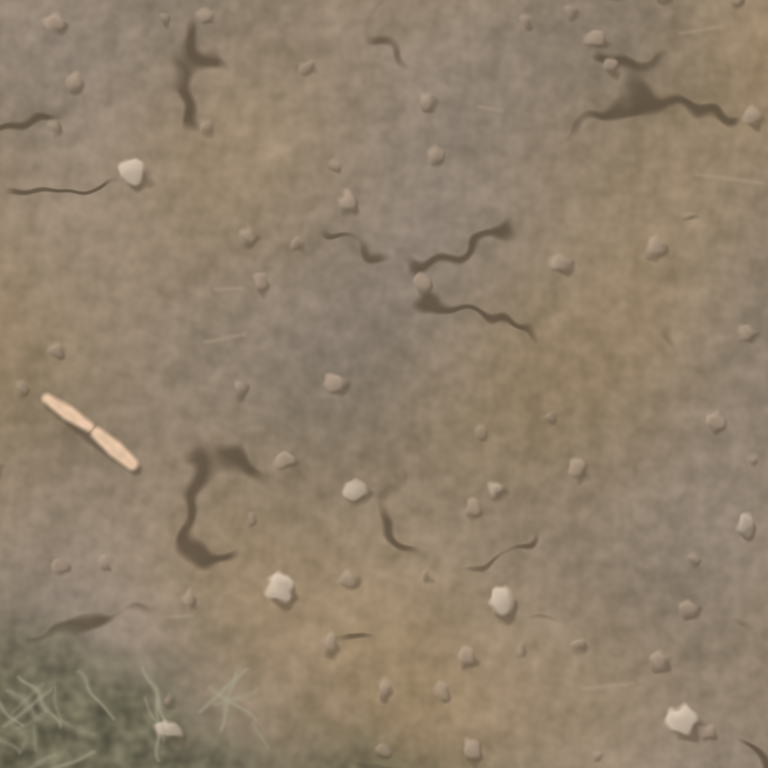
A Shadertoy shader for this texture:

```glsl
// Bare, dusty soil seen from above: soft mottled ground with small relief,
// short cracks, scattered pebbles and straws, a split stick, and a darker
// twiggy corner. Gradient noise makes the ground, distance fields the debris.

const vec3 SOIL_DARK  = vec3(0.455, 0.405, 0.325);
const vec3 SOIL_LIGHT = vec3(0.635, 0.560, 0.475);
const vec3 OCHRE_TINT = vec3(0.020, 0.006, -0.022);
const vec3 CRACK      = vec3(0.34, 0.29, 0.23);
const vec3 MOSS       = vec3(0.40, 0.39, 0.31);
const vec3 PEBBLE     = vec3(0.69, 0.61, 0.53);
const vec3 PALE_STONE = vec3(0.84, 0.77, 0.69);
const vec3 WOOD       = vec3(0.90, 0.77, 0.65);
const vec3 TWIG       = vec3(0.64, 0.62, 0.53);
const float MEAN_TONE = 0.66;
const float MOTTLE    = 0.85;   // contrast of the soil patches
const float RELIEF    = 0.75;   // contrast of the lit lumps
const float SOFT      = 0.0045; // edge softness in canvas units
const vec2 TO_LIGHT   = vec2(-0.55, 0.83);
const int TWIG_COUNT  = 22;

vec2 hash2(vec2 p) {
    vec3 q = fract(p.xyx * vec3(0.1031, 0.1030, 0.0973));
    q += dot(q, q.yzx + 33.33);
    return fract((q.xx + q.yz) * q.zy);
}

vec2 gradient(vec2 cell) {
    float angle = 6.2832 * hash2(cell + 71.0).x;
    return vec2(cos(angle), sin(angle));
}

float noise(vec2 p) {
    vec2 i = floor(p), f = fract(p), e = vec2(0.0, 1.0);
    vec2 u = f * f * f * (f * (f * 6.0 - 15.0) + 10.0);
    float low  = mix(dot(gradient(i), f), dot(gradient(i + e.yx), f - e.yx), u.x);
    float high = mix(dot(gradient(i + e), f - e), dot(gradient(i + 1.0), f - 1.0), u.x);
    return 1.4 * mix(low, high, u.y);
}

float fbm(vec2 p) {
    float sum = 0.0, weight = 0.5;
    for (int i = 0; i < 4; i++) {
        sum += weight * noise(p);
        p = mat2(1.6, 1.2, -1.2, 1.6) * p + 17.3;
        weight *= 0.6;
    }
    return sum;
}

// Coverage of a line from a to b, with a radius that narrows to the tips.
float stroke(vec2 p, vec2 a, vec2 b, float radius, float taper) {
    vec2 ab = b - a;
    float t = clamp(dot(p - a, ab) / dot(ab, ab), 0.0, 1.0);
    radius *= 1.0 - taper * abs(2.0 * t - 1.0);
    return 1.0 - smoothstep(radius - SOFT, radius + SOFT, length(p - a - ab * t));
}

float blob(vec2 p, float radius) {
    return 1.0 - smoothstep(radius - SOFT, radius + SOFT, length(p));
}

vec3 soil(vec2 p) {
    float patches = fbm(p * 3.2 + 4.0) + 0.45 * noise(p * 38.0) + 0.22 * noise(p * 85.0);
    float lumps = fbm(p * 13.0 + 30.0) - fbm((p + TO_LIGHT * 0.011) * 13.0 + 30.0);
    float tone = MEAN_TONE + MOTTLE * 0.6 * patches + RELIEF * 0.55 * lumps;
    vec3 color = mix(SOIL_DARK, SOIL_LIGHT, clamp(tone, -0.25, 1.15));
    return color + OCHRE_TINT * 1.6 * noise(p * 2.7 + 50.0);
}

vec3 addCracks(vec3 color, vec2 p) {
    vec2 bent = p + 0.018 * vec2(noise(p * 24.0), noise(p * 24.0 + 9.0));
    float line = 1.0 - smoothstep(0.01, 0.07, abs(noise(bent * vec2(4.0, 6.0) + 12.0)));
    float gaps = smoothstep(0.16, 0.42, noise(p * 5.5 + 80.0) + 0.3 * noise(p * 17.0));
    return mix(color, CRACK, 0.75 * line * gaps);
}

// One jittered pebble per chosen cell, shaded on the side away from the light.
vec3 addPebbles(vec3 color, vec2 p, float cells, float chance, float size, vec3 tint) {
    vec2 home = floor(p * cells);
    vec2 rough = p + 0.006 * vec2(noise(p * 60.0), noise(p * 60.0 + 5.0));
    for (int y = -1; y <= 1; y++)
    for (int x = -1; x <= 1; x++) {
        vec2 cell = home + vec2(x, y);
        vec2 pick = hash2(cell + cells * 3.0);
        if (pick.x > chance) continue;
        vec2 d = rough - (cell + 0.15 + 0.7 * hash2(cell + 19.0)) / cells;
        d *= mix(vec2(0.8, 1.2), vec2(1.25, 0.8), hash2(cell + 43.0).x);
        float radius = size * (0.55 + 0.6 * pick.y);
        color = mix(color, CRACK, 0.5 * blob(d + TO_LIGHT * radius * 0.8, radius));
        float shade = clamp(0.95 + 0.13 * dot(d, TO_LIGHT) / radius, 0.78, 1.06);
        color = mix(color, tint * shade, (0.55 + 0.35 * pick.y) * blob(d, radius));
    }
    return color;
}

vec3 addStraws(vec3 color, vec2 p) {
    for (int i = 0; i < 7; i++) {
        vec2 r = hash2(vec2(i, 7)), s = hash2(vec2(i, 23));
        vec2 along = (0.015 + 0.035 * s.x) * vec2(1.0, 0.6 * s.y - 0.3);
        color = mix(color, PEBBLE, 0.6 * stroke(p, r - along, r + along, 0.002, 0.5));
    }
    return color;
}

vec3 addStick(vec3 color, vec2 p) {
    vec2 tip = vec2(0.061, 0.481), split = vec2(0.121, 0.440), end = vec2(0.172, 0.396);
    vec2 notch = vec2(0.005, -0.004);
    vec2 q = p + TO_LIGHT * 0.009;
    color = mix(color, CRACK, 0.6 * stroke(q, tip, end, 0.010, 0.3));
    float halves = max(stroke(p, tip, split - notch, 0.0095, 0.35),
                       stroke(p, split + notch, end, 0.0105, 0.25));
    return mix(color, WOOD * (1.0 + 0.08 * noise(p * 70.0)), halves);
}

// Mossy shade in the lower left, overgrown with a fan of pale twigs.
vec3 addCorner(vec3 color, vec2 p) {
    float reach = p.y + 0.38 * p.x + 0.09 * noise(p * 7.0) + 0.03 * noise(p * 26.0);
    float shade = 1.0 - smoothstep(0.06, 0.31, reach);
    vec3 moss = MOSS * (1.0 + 0.28 * noise(p * 33.0) + 0.18 * noise(p * 75.0));
    color = mix(color, moss, 0.85 * shade);
    for (int i = 0; i < TWIG_COUNT; i++) {
        vec2 r = hash2(vec2(i, 101)), s = hash2(vec2(i, 131));
        vec2 root = vec2(0.36 * r.x * r.x, 0.10 * r.y - 0.015);
        float angle = 1.57 + 2.6 * (s.x - 0.5);
        vec2 end = root + (0.03 + 0.055 * s.y) * vec2(cos(angle), sin(angle));
        vec2 q = p + 0.008 * noise(p * 25.0);
        color = mix(color, TWIG, (0.3 + 0.5 * s.y) * stroke(q, root, end, 0.0025, 0.4));
    }
    return color;
}

void mainImage(out vec4 fragColor, in vec2 fragCoord) {
    vec2 p = fragCoord / min(iResolution.x, iResolution.y);
    vec3 color = addCracks(soil(p), p);
    color = addCorner(color, p);
    color = addPebbles(color, p, 17.0, 0.22, 0.010, PEBBLE);
    color = addPebbles(color, p, 7.0, 0.15, 0.016, PALE_STONE);
    color = addStraws(color, p);
    color = addStick(color, p);
    fragColor = vec4(color, 1.0);
}
```
